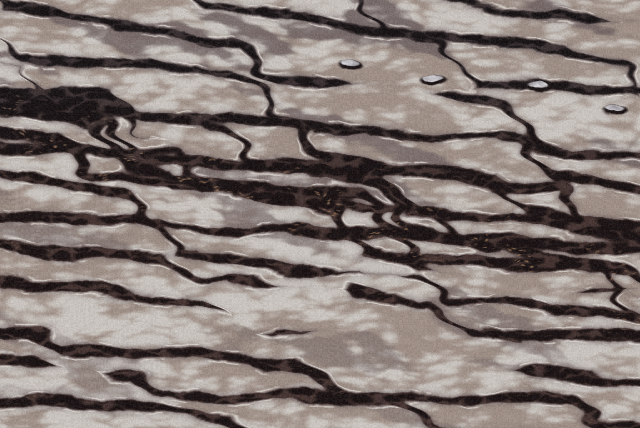
Give the GLSL for this texture, as a Shadertoy shader.

```glsl
// Dark braided rills winding across wet, pale sand, with glints and a few shells.

const vec3 PALE_SAND = vec3(0.785, 0.765, 0.745);
const vec3 TAN_SAND = vec3(0.62, 0.56, 0.525);
const vec3 WET_GREY = vec3(0.44, 0.39, 0.39);
const vec3 BROWN_BED = vec3(0.275, 0.21, 0.20);
const vec3 DEEP_WATER = vec3(0.115, 0.085, 0.09);
const vec3 AMBER_GLINT = vec3(0.62, 0.48, 0.36);
const int SPREAD_RILLS = 15;
const int BRAID_RILLS = 4;

float hash(float n) {
    return fract(sin(n * 127.1 + 3.7) * 4375.85);
}

vec2 hash2(vec2 cell) {
    return fract(sin(vec2(dot(cell, vec2(127.1, 311.7)), dot(cell, vec2(269.5, 183.3)))) * 4375.85);
}

// Layered sines, roughly -1 to 1
float sines(vec2 p) {
    float sum = 0.0, amp = 0.55;
    for (int i = 0; i < 4; i++) {
        sum += amp * sin(p.x + 1.7 * sin(p.y));
        p = mat2(0.8, 0.6, -0.6, 0.8) * p * 1.9 + 2.3;
        amp *= 0.5;
    }
    return sum;
}

// Smooth cellular noise: rounded distance to the nearest scattered point
float cellular(vec2 p) {
    vec2 cell = floor(p);
    float sum = 0.0;
    for (int y = -1; y <= 1; y++)
    for (int x = -1; x <= 1; x++) {
        vec2 c = cell + vec2(x, y);
        sum += exp(-16.0 * length(c + hash2(c) - p));
    }
    return -log(sum) / 16.0;
}

float smoothMin(float a, float b, float k) {
    float h = max(k - abs(a - b), 0.0) / k;
    return min(a, b) - 0.25 * h * h * k;
}

// Height of a rill: a gentle slope broken by sudden steps
float rillHeight(float x, float level, float slope, float seed) {
    float s = x * 1.6 + hash(seed + 40.0);
    float stair = (floor(s) + smoothstep(0.86, 1.0, fract(s)) - 1.7) / 1.6;
    float wave = 0.012 * sin(x * 7.0 + seed * 2.4) + 0.004 * sin(x * 23.0 + seed * 5.1);
    return level - slope * mix(x - 0.75, stair, 0.55) + wave;
}

// Signed distance to one rill, negative inside
float rill(vec2 p, float level, float slope, float width, float seed) {
    float e = 0.003;
    float y = rillHeight(p.x, level, slope, seed);
    float grad = (rillHeight(p.x + e, level, slope, seed) - y) / e;
    float stretch = sqrt(1.0 + grad * grad);
    float swell = 0.95 + 0.45 * sines(vec2(p.x * 11.0, seed * 3.1));
    float presence = smoothstep(-0.8, -0.5, sines(vec2(p.x * 2.5 + seed * 13.0, seed * 5.0)));
    float halfWidth = mix(-0.012, width * swell / sqrt(stretch), presence);
    return abs(p.y - y) / stretch - halfWidth;
}

float rillNetwork(vec2 p) {
    p.x += 0.013 * sin(p.y * 62.0 + 3.0 * sin(p.x * 5.0)) + 0.006 * sin(p.y * 131.0);
    p.y += 0.005 * sines(p * vec2(24.0, 30.0)) + 0.0018 * sines(p * vec2(80.0, 60.0));
    float d = 1.0;
    for (int i = 0; i < SPREAD_RILLS + BRAID_RILLS; i++) {
        float seed = float(i);
        float level = (seed + 0.2 + 0.6 * hash(seed)) / float(SPREAD_RILLS) * 1.2 - 0.1;
        float slope = mix(0.13, 0.27, clamp(level, 0.0, 1.0));
        float width = mix(0.0125, 0.009, level);
        if (i >= SPREAD_RILLS) {
            level = 0.46 + 0.032 * (seed - float(SPREAD_RILLS));
            slope = 0.26;
            width = 0.0125;
        }
        d = smoothMin(d, rill(p, level, slope, width, seed), 0.01);
    }
    return d;
}

vec3 sandColor(vec2 p) {
    vec2 q = p + 0.012 * vec2(sines(p.yx * 17.0), sines(p * 13.0));
    float ripple = cellular(q * vec2(9.0, 25.0)) + 0.6 * cellular(q * vec2(23.0, 62.0));
    float tone = 0.56 + 0.3 * sines(p * vec2(4.0, 11.0)) + 0.95 * (0.55 - ripple);
    vec3 col = mix(TAN_SAND, PALE_SAND, smoothstep(0.15, 0.75, tone));
    // Damp smears with ragged edges
    float smear = sines(vec2(q.x * 6.0 + q.y * 3.0, q.y * 19.0 + q.x * 5.0) + 1.3);
    smear += 0.5 * (ripple - 0.6);
    float dampness = clamp(0.2 + 0.6 * p.y + 0.15 * p.x, 0.0, 0.9);
    return mix(col, WET_GREY, dampness * smoothstep(0.4, 0.75, smear));
}

vec3 waterColor(vec2 p, float depth, float braid) {
    vec2 q = p + 0.006 * vec2(sines(p * 40.0), sines(p.yx * 50.0));
    float lump = cellular(q * vec2(24.0, 55.0));
    float deep = smoothstep(-0.001, 0.005, depth) * smoothstep(0.72, 0.4, lump);
    vec3 col = mix(BROWN_BED, DEEP_WATER, deep);
    float patchy = smoothstep(0.1, 0.7, sines(p * vec2(28.0, 45.0)));
    float glint = smoothstep(0.32, 0.05, cellular(q * vec2(40.0, 100.0) + 7.0));
    col = mix(col, AMBER_GLINT, glint * patchy * (0.15 + 0.6 * braid));
    return mix(col, col.bbb * vec3(1.0, 0.96, 1.08), 0.5 * smoothstep(0.5, 0.9, p.y));
}

void mainImage(out vec4 fragColor, in vec2 fragCoord) {
    vec2 p = fragCoord / iResolution.y;
    float soft = max(0.7 / iResolution.y, 0.0012 + 0.002 * abs(p.y - 0.45));
    float d = rillNetwork(p);
    float braid = exp(-pow((p.y - 0.51 + 0.26 * (p.x - 0.75)) / 0.08, 2.0));

    // Damp banks and thin bright water lines beside the rills
    vec3 col = sandColor(p);
    col = mix(col, WET_GREY, 0.85 * exp(-max(d, 0.0) / 0.005));
    float broken = smoothstep(0.0, 0.5, sines(p * vec2(35.0, 50.0)));
    float rim = exp(-pow((d - 0.005) / 0.002, 2.0)) * broken;
    col = mix(col, PALE_SAND * 1.1, 0.8 * rim);
    col = mix(col, waterColor(p, -d, braid), smoothstep(soft, -soft, d));

    // Scattered shells with a dark underside
    for (int i = 0; i < 4; i++) {
        float seed = float(i) + 61.0;
        vec2 q = p - vec2(0.75 + 0.72 * hash(seed), 0.68 + 0.3 * hash(seed + 9.0));
        q += 0.003 * sines(p * 60.0);
        float shell = length(q * vec2(1.0, 2.6)) - 0.03;
        col = mix(col, DEEP_WATER, smoothstep(0.006, -0.006, shell));
        float top = length((q - vec2(-0.002, 0.004)) * vec2(1.0, 3.2)) - 0.024;
        vec3 shellColor = vec3(0.72, 0.71, 0.73) + 0.12 * sines(p * vec2(90.0, 160.0));
        col = mix(col, shellColor, smoothstep(0.005, -0.005, top));
    }

    // Fine grain
    float grain = hash2(floor(p * 342.0)).x - 0.5;
    fragColor = vec4(clamp(col + 0.06 * grain, 0.0, 1.0), 1.0);
}
```
